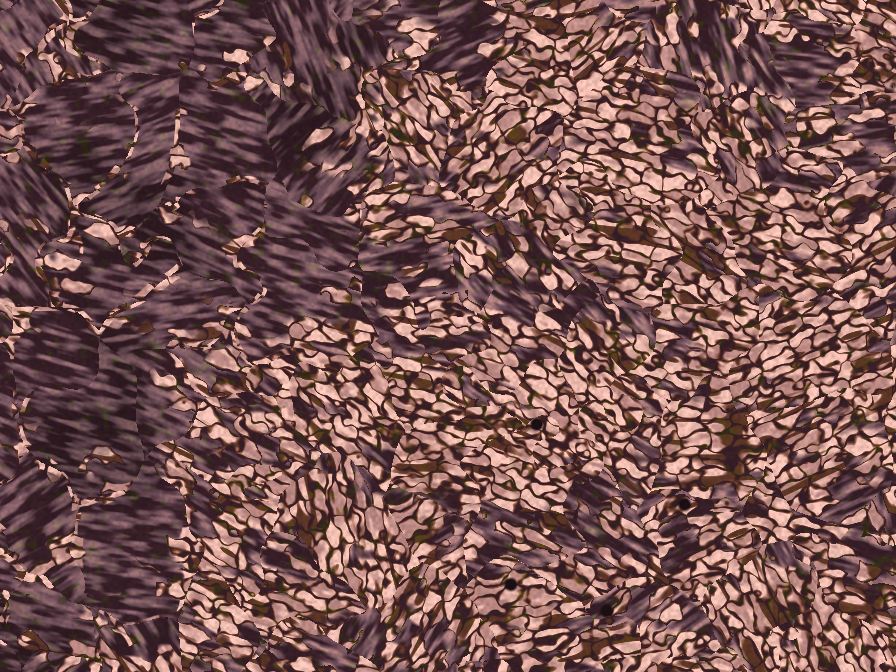
Give the GLSL for this texture, as a Shadertoy shader.

```glsl
// Etched steel micrograph: rose ferrite grains streaming beside a dark, needle-filled zone.
// Coarse Voronoi colonies set a direction; stretched cells make the grains and
// stretched noise the needles, while slow noise shifts the balance between them.
#define FLOW -0.25
#define COLONY_SCALE 7.0
#define GRAIN_SCALE vec2(26.0, 54.0)
#define NEEDLE_SCALE vec2(32.0, 125.0)
#define GRAIN_SHARE 0.80
#define SPECKLE 0.10
#define DARK vec3(0.21, 0.115, 0.15)
#define PURPLE vec3(0.45, 0.32, 0.365)
#define ROSE vec3(0.73, 0.53, 0.51)
#define LIGHT vec3(0.95, 0.75, 0.70)
#define BROWN vec3(0.56, 0.36, 0.31)
#define UMBER vec3(0.35, 0.20, 0.14)

vec2 hash2(vec2 p) {
    vec3 h = fract(vec3(p.xyx) * vec3(0.1031, 0.1030, 0.0973));
    h += dot(h, h.yzx + 33.33);
    return fract((h.xx + h.yz) * h.zy);
}

float noise(vec2 p) {
    vec2 i = floor(p), f = fract(p);
    f = f * f * (3.0 - 2.0 * f);
    float low = mix(hash2(i).x, hash2(i + vec2(1, 0)).x, f.x);
    float high = mix(hash2(i + vec2(0, 1)).x, hash2(i + vec2(1, 1)).x, f.x);
    return mix(low, high, f.y);
}

float fbm(vec2 p) {
    float sum = 0.0, gain = 0.533;
    for (int i = 0; i < 4; i++) {
        sum += gain * noise(p);
        p = mat2(1.6, 1.2, -1.2, 1.6) * p + 7.3;
        gain *= 0.5;
    }
    return sum;
}

// Coordinates along and across a direction
vec2 turn(vec2 p, float a) {
    float c = cos(a), s = sin(a);
    return vec2(c * p.x + s * p.y, c * p.y - s * p.x);
}

// Voronoi cells: x = border gap, yz = cell random values, w = centre distance
vec4 cells(vec2 p) {
    vec2 base = floor(p), id = base;
    float nearest = 9.0, second = 9.0;
    for (int y = -1; y <= 1; y++) {
        for (int x = -1; x <= 1; x++) {
            vec2 cell = base + vec2(x, y);
            float d = length(cell + 0.1 + 0.8 * hash2(cell) - p);
            if (d < nearest) {
                second = nearest;
                nearest = d;
                id = cell;
            } else {
                second = min(second, d);
            }
        }
    }
    return vec4(second - nearest, hash2(id + 61.7), nearest);
}

void mainImage(out vec4 fragColor, in vec2 fragCoord) {
    vec2 p = fragCoord / iResolution.y;

    // Diagonal front between the dark zone and the grain-rich zone
    float side = dot(p - vec2(0.17, 0.03), vec2(0.866, -0.5));
    side += 0.30 * (fbm(p * 5.0 + 3.0) - 0.5);
    float bright = smoothstep(-0.11, 0.10, side);

    // Colonies, each with its own direction
    vec2 warp = vec2(noise(p * 16.0), noise(p * 16.0 + 40.0)) - 0.5;
    vec4 colony = cells(p * COLONY_SCALE + 0.7 * warp + 5.0);
    float swing = 2.0 * colony.y - 1.0;
    vec2 q = turn(p, FLOW + 1.5 * swing * abs(swing)) + 4.0 + colony.z;

    // Local share of grains: flow bands, a dark streak and a boundary network
    float band = fbm(turn(p, FLOW) * vec2(5.0, 15.0) + 20.0) - 0.5;
    vec2 streak = turn(p - vec2(1.08, 0.91), FLOW) * vec2(4.5, 14.0);
    float network = 1.0 - smoothstep(0.03, 0.20, colony.x);
    network *= smoothstep(0.30, 0.60, noise(p * 9.0 + 11.0));
    float share = mix(0.05, GRAIN_SHARE, bright) + band * mix(0.5, 1.7, bright);
    share += 0.60 * network * (1.0 - bright) - 0.5 * exp(-dot(streak, streak));

    // Needles
    float needle = 0.65 * noise(q * NEEDLE_SCALE) + 0.35 * noise(q * NEEDLE_SCALE * 1.8 + 9.0);
    vec3 color = mix(DARK, PURPLE, smoothstep(0.36, 0.66, needle));
    color = mix(color, ROSE, smoothstep(0.60, 0.82, needle) * mix(0.45, 0.9, bright));
    color *= mix(0.82, 1.0, max(bright, smoothstep(0.35, 0.55, fbm(p * 6.0 + 31.0))));

    // Grains with ragged rims and fine slits
    vec2 ragged = vec2(noise(q * 65.0), noise(q * 65.0 + 17.0)) - 0.5;
    vec4 grain = cells(q * GRAIN_SCALE + 0.8 * ragged);
    float body = smoothstep(0.02, 0.36, grain.x + 0.3 * (noise(q * vec2(90, 150)) - 0.5));
    body *= 1.0 - 0.75 * smoothstep(0.66, 0.80, noise(q * vec2(24, 95) + 50.0));
    float tone = 0.55 * noise(q * vec2(60, 140) + 5.0) + 0.45 * grain.z;
    vec3 metal = mix(ROSE, LIGHT, smoothstep(0.30, 0.62, tone));
    vec3 rim = mix(DARK, UMBER, smoothstep(0.0, 0.22, body));
    rim = mix(rim, BROWN, smoothstep(0.22, 0.50, body));
    metal = mix(rim, metal, smoothstep(0.48, 0.88, body));
    color = mix(color, metal, smoothstep(-0.06, 0.06, share - grain.y));

    // Olive fringes, dark pits and speckle
    float fringe = smoothstep(0.62, 0.85, noise(p * 95.0)) * (1.0 - body);
    color += fringe * vec3(-0.01, 0.05, -0.05);
    vec4 pit = cells(p * 9.0 + 2.0);
    float pitMask = step(0.96, pit.y) * (1.0 - smoothstep(0.06, 0.11, pit.w));
    color = mix(color, DARK * 0.5, pitMask);
    color *= 1.0 + 2.0 * SPECKLE * (noise(p * 230.0) - 0.5);
    fragColor = vec4(clamp(color, 0.0, 1.0), 1.0);
}
```
